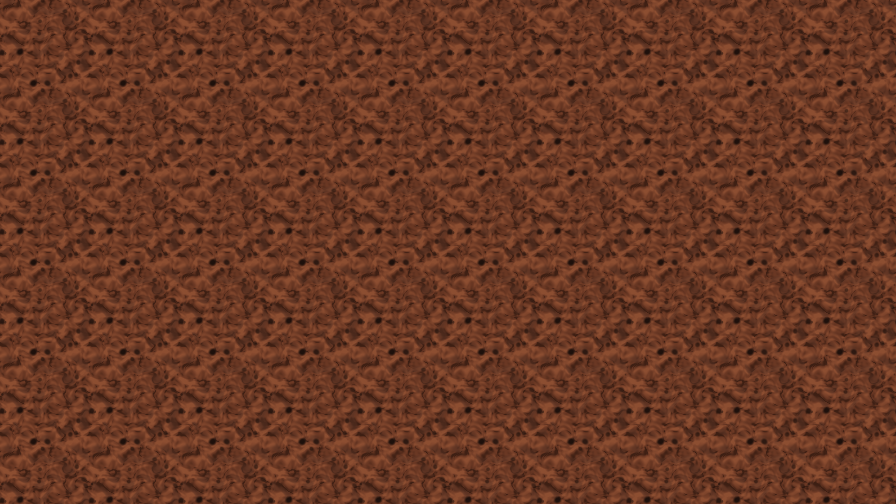
Reproduce this texture procedurally as a WebGL 1 fragment shader.

```glsl
precision highp float;
// Rusty brown, pitted crust: a square tile repeated ten times across the width.
// Warped, wrapping gradient noise makes blotches, creases and grain;
// round pits of two sizes are scattered over the tile and wrap at its edges.

uniform vec2 u_resolution;

vec2 hash2(vec2 p) {
  vec2 q = vec2(dot(p, vec2(127.1, 311.7)), dot(p, vec2(269.5, 183.3)));
  return fract(sin(q) * 43758.5);
}

// Unit gradient of a lattice corner, wrapped so that the tile is seamless
vec2 gradient(vec2 cell, vec2 period, float seed) {
  float angle = 6.2832 * hash2(mod(cell, period) + seed * 17.3).x;
  return vec2(cos(angle), sin(angle));
}

float gradientNoise(vec2 tile, vec2 period, float seed) {
  vec2 p = tile * period;
  vec2 cell = floor(p);
  vec2 f = p - cell;
  vec2 w = f * f * f * (f * (f * 6.0 - 15.0) + 10.0);
  vec2 e = vec2(1.0, 0.0);
  float a = dot(gradient(cell, period, seed), f);
  float b = dot(gradient(cell + e.xy, period, seed), f - e.xy);
  float c = dot(gradient(cell + e.yx, period, seed), f - e.yx);
  float d = dot(gradient(cell + e.xx, period, seed), f - e.xx);
  return mix(mix(a, b, w.x), mix(c, d, w.x), w.y);
}

// Soft round hole, measured across the tile edges
float pit(vec2 tile, vec2 centre, float radius) {
  vec2 offset = fract(tile - centre + 0.5) - 0.5;
  return 1.0 - smoothstep(0.45 * radius, 1.35 * radius, length(offset));
}

void main() {
  vec2 tile = fract(gl_FragCoord.xy / u_resolution.x * 10.0);

  // Curl the surface
  vec2 bend = vec2(gradientNoise(tile, vec2(6.0), 1.0),
                   gradientNoise(tile, vec2(6.0), 2.0));
  vec2 warped = tile + 0.07 * bend;

  // Blotches, clumps and fine grain
  float relief = 0.50 * gradientNoise(warped, vec2(6.0, 8.0), 3.0)
               + 0.45 * gradientNoise(warped, vec2(11.0, 15.0), 4.0)
               + 0.32 * gradientNoise(warped, vec2(23.0, 27.0), 5.0);

  // Thin dark creases, broken up by the relief
  float fold = abs(gradientNoise(warped, vec2(7.0, 10.0), 6.0));
  float crease = (1.0 - smoothstep(0.0, 0.11, fold)) * smoothstep(0.2, -0.2, relief);
  float tone = clamp(0.64 + 1.45 * relief - 0.35 * crease, 0.0, 1.1);

  // Rust ramp with duller, greyer patches
  vec3 shadow = vec3(0.24, 0.12, 0.075);
  vec3 rust = vec3(0.42, 0.22, 0.14);
  vec3 light = vec3(0.55, 0.305, 0.193);
  vec3 color = mix(shadow, rust, smoothstep(0.0, 0.6, tone));
  color = mix(color, light, clamp((tone - 0.58) / 0.45, 0.0, 1.0));
  float dull = smoothstep(0.08, 0.35, gradientNoise(warped, vec2(8.0, 9.0), 7.0));
  color = mix(color, vec3(0.34, 0.195, 0.14), 0.5 * dull);

  // Small faint pits
  vec2 ragged = tile + 0.02 * bend;
  float hollow = 0.0;
  for (int i = 0; i < 12; i++) {
    vec2 random = hash2(vec2(float(i) + 3.0, 41.0));
    hollow = max(hollow, 0.55 * pit(ragged, random, 0.016 + 0.014 * random.x));
  }

  // Two rows of deep pits, each a large one with a smaller companion
  for (int i = 0; i < 4; i++) {
    float row = floor(float(i) / 2.0);
    float side = mod(float(i), 2.0);
    vec2 centre = mix(vec2(0.37, 0.70), vec2(0.22, 0.04), row);
    centre.x += side * mix(0.16, -0.20, row);
    hollow = max(hollow, (0.95 - 0.2 * side) * pit(ragged, centre, 0.042 - 0.01 * side));
  }
  color = mix(color, vec3(0.10, 0.055, 0.04), hollow);

  gl_FragColor = vec4(color, 1.0);
}
```
